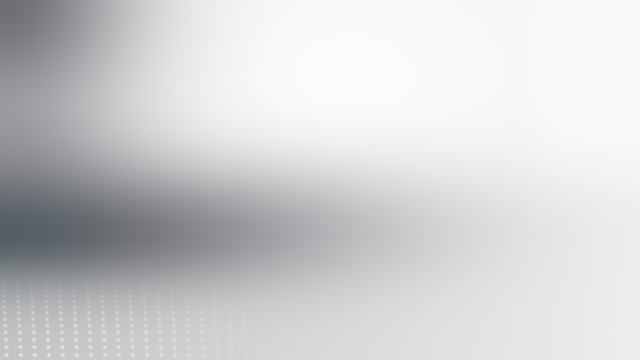
This background is drawn by a WebGL 1 fragment shader. Its source:

```glsl
precision highp float;

uniform vec2 u_resolution;

#define HORIZON 0.35
#define WALL_BLUR 0.19
#define FLOOR_BLUR 0.155
#define SHADOW_REACH 0.57
#define SIDE_REACH 0.21
#define DOT_PITCH 0.039
#define DOT_ROWS 35.0
#define DOT_DEPTH 0.9
#define DOT_RADIUS 0.0055
#define DOT_LEAN 0.05
#define DOT_GAIN 0.11

float bell(float offset, float width) {
  float t = offset / width;
  return exp(-t * t);
}

// Bright backdrop, shaded along the left side and its upper corner
vec3 wallColor(vec2 uv) {
  vec3 light = vec3(0.965, 0.965, 0.968);
  light += 0.025 * bell(length((uv - vec2(0.53, 0.74)) * vec2(1.0, 0.8)), 0.22);
  light += 0.015 * smoothstep(0.80, 0.90, uv.x);
  float side = bell(uv.x, SIDE_REACH);
  float corner = smoothstep(0.68, 1.0, uv.y);
  vec3 shade = vec3(0.34, 0.35, 0.335) * side;
  shade += vec3(0.19, 0.19, 0.185) * side * corner;
  return light - shade;
}

vec3 floorColor(vec2 uv) {
  return mix(vec3(0.77, 0.77, 0.775), vec3(0.93, 0.93, 0.935), uv.x);
}

// Dark seam between wall and floor, fading to the right
vec3 seamColor(vec2 uv) {
  vec3 deep = vec3(0.335, 0.37, 0.39);
  vec3 lilac = vec3(0.39, 0.385, 0.41);
  vec3 shadow = mix(deep, lilac, smoothstep(0.0, 0.35, uv.x));
  vec3 open = vec3(0.955, 0.955, 0.96);
  return mix(open, shadow, bell(uv.x, SHADOW_REACH));
}

// Receding rows of small pale dots
float dotGrid(vec2 p, float pixel) {
  float depth = DOT_DEPTH - p.y;
  float rowPitch = depth * depth / DOT_ROWS;
  vec2 cell = vec2((p.x + DOT_LEAN * p.y) / DOT_PITCH, DOT_ROWS / depth);
  vec2 offset = (fract(cell) - 0.5) * vec2(DOT_PITCH, rowPitch);
  float radius = DOT_RADIUS * depth / DOT_DEPTH;
  float edge = max(pixel, 0.0025);
  return 1.0 - smoothstep(radius - edge, radius + edge, length(offset));
}

void main() {
  vec2 uv = gl_FragCoord.xy / u_resolution;
  vec2 p = gl_FragCoord.xy / u_resolution.y;
  float rise = uv.y - HORIZON;

  // Blend each surface into the shared seam
  vec3 seam = seamColor(uv);
  vec3 color;
  if (rise > 0.0) {
    color = mix(wallColor(uv), seam, bell(rise, WALL_BLUR));
  } else {
    color = mix(floorColor(uv), seam, bell(rise, FLOOR_BLUR));

    // Dots dissolve upward and to the right
    float fade = 1.0 - smoothstep(0.06, 0.27, uv.y);
    fade *= 1.0 - smoothstep(0.02, 0.52, uv.x);
    color += DOT_GAIN * fade * dotGrid(p, 1.0 / u_resolution.y);
  }

  gl_FragColor = vec4(clamp(color, 0.0, 1.0), 1.0);
}
```
